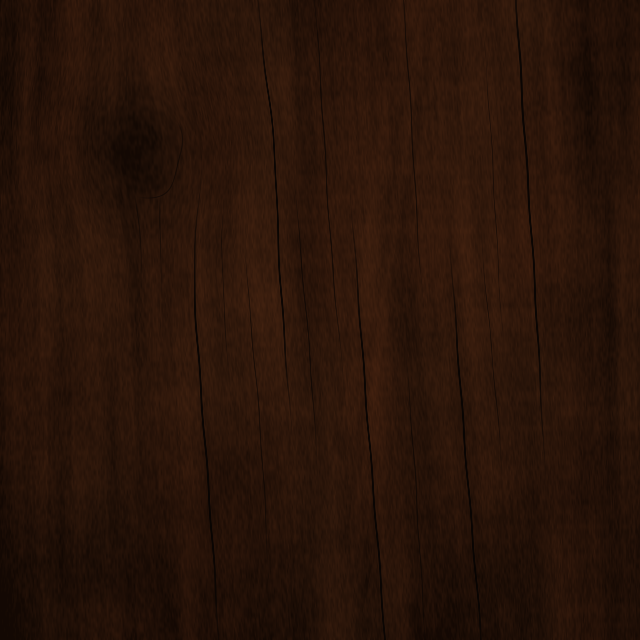
This texture is drawn by a three.js fragment shader. Its source:

```glsl
// Dark stained wood board with leaning grain, one knot and thin drying cracks.
varying vec2 vUv;

const vec3 SHADOW_BROWN = vec3(0.065, 0.027, 0.008);
const vec3 WARM_BROWN = vec3(0.25, 0.125, 0.058);
const vec3 CRACK_BLACK = vec3(0.025, 0.013, 0.008);
const vec2 KNOT_CENTER = vec2(0.22, 0.765);
const vec2 KNOT_SIZE = vec2(0.068, 0.08);
const int CRACKS = 15;

float hash(vec2 p) {
  return fract(sin(dot(p, vec2(127.1, 311.7))) * 43758.55);
}

// Smooth value noise, 0 to 1
float valueNoise(vec2 p) {
  vec2 cell = floor(p);
  vec2 f = fract(p);
  f = f * f * (3.0 - 2.0 * f);
  float low = mix(hash(cell), hash(cell + vec2(1.0, 0.0)), f.x);
  float high = mix(hash(cell + vec2(0.0, 1.0)), hash(cell + 1.0), f.x);
  return mix(low, high, f.y);
}

// Cellular noise: distance to the nearest scattered point
float cellular(vec2 p) {
  vec2 cell = floor(p);
  float nearest = 2.0;
  for (int j = -1; j <= 1; j++) {
    for (int i = -1; i <= 1; i++) {
      vec2 c = cell + vec2(float(i), float(j));
      vec2 point = c + vec2(hash(c), hash(c + 57.0));
      nearest = min(nearest, length(p - point));
    }
  }
  return nearest;
}

float bell(float x) {
  return exp(-x * x);
}

// Position across the grain: leans in the middle, bulges around the knot
float grainAcross(vec2 p) {
  float middle = smoothstep(0.0, 0.35, p.x) * (1.0 - smoothstep(0.75, 1.05, p.x));
  float lean = 0.075 * middle * (p.y - 0.5);
  float waves = 0.002 * sin(p.y * 7.0 + p.x * 5.0);
  vec2 d = p - KNOT_CENTER;
  float bulge = 0.5 * d.x * exp(-dot(d, d) / 0.016);
  return p.x + lean + waves - bulge;
}

// Coverage of one tapering crack; strength sets its width and depth
float crack(float across, float y, float start, float seed, float strength) {
  float middle = mix(0.2, 0.9, hash(vec2(seed, 3.0)));
  float halfLength = mix(0.14, 0.28, hash(vec2(seed, 5.0))) + 0.28 * strength;
  float taper = 1.0 - smoothstep(0.35, 1.0, abs(y - middle) / halfLength);
  float wobble = 0.0016 * sin(y * 9.0 + seed * 2.3) + 0.0007 * sin(y * 41.0 + seed);
  float width = 0.0009 * strength * taper;
  float gap = abs(across - start - wobble);
  float line = 1.0 - smoothstep(width, width + 0.0013, gap);
  return line * taper * mix(0.4, 0.95, strength);
}

float allCracks(float across, float y) {
  float cover = 0.0;
  for (int i = 0; i < CRACKS; i++) {
    float seed = float(i) + 1.0;
    float start = 0.2 + 0.66 * (seed - 0.5 + 0.7 * (hash(vec2(seed, 9.0)) - 0.5)) / float(CRACKS);
    float strength = mod(seed, 3.0) < 0.5 ? 0.9 : 0.4 * hash(vec2(seed, 7.0));
    cover = max(cover, crack(across, y, start, seed, strength));
  }
  return cover;
}

// Brightness from broad stains down to single fibres, centred on zero
float grainTone(vec2 p, float across) {
  float tone = 0.36 * (valueNoise(vec2(across * 14.0, p.y * 1.8)) - 0.5);
  tone += 0.26 * (valueNoise(vec2(across * 42.0 + 9.0, p.y * 3.5)) - 0.5);
  tone += 0.2 * (valueNoise(p * vec2(9.0, 8.0) + 21.0) - 0.5);
  tone += 0.12 * (valueNoise(p * vec2(28.0, 42.0)) - 0.5);
  tone += 0.14 * (valueNoise(vec2(across * 170.0, p.y * 6.0)) - 0.5);
  tone += 0.24 * (valueNoise(vec2(across * 500.0, p.y * 130.0)) - 0.5);
  float pores = cellular(vec2(across * 260.0, p.y * 45.0));
  return tone + 0.18 * (pores - 0.45);
}

void main() {
  vec2 p = vUv;
  float across = grainAcross(p);

  // Light falls off towards the edges and most towards the bottom
  vec2 fromLight = (p - vec2(0.5, 0.64)) * vec2(0.95, 1.05);
  float tone = 0.66 - 0.6 * dot(fromLight, fromLight) + grainTone(p, across);

  // Pale slanted flame right of the middle
  float slant = p.x - 0.13 * p.y;
  float flame = bell((slant - 0.525) / 0.045);
  tone += 0.26 * flame * (valueNoise(vec2(slant * 75.0, p.y * 2.5)) - 0.2);

  // Knot with faint rings and a short split along its right side
  vec2 knotSpace = (p - KNOT_CENTER) / KNOT_SIZE;
  float radius = length(knotSpace) + 0.06 * sin(knotSpace.x * 3.0 + knotSpace.y * 4.0);
  float knot = bell(radius * 0.8);
  tone -= knot * (0.5 + 0.04 * sin(radius * 26.0));
  float side = smoothstep(0.3, 0.8, dot(knotSpace, vec2(0.85, -0.5)));
  float split = side * (1.0 - smoothstep(0.0, 0.025, abs(radius - 0.95)));

  vec3 color = mix(SHADOW_BROWN, WARM_BROWN, clamp(tone, 0.06, 1.15));
  float redness = valueNoise(p * vec2(12.0, 5.0) + 40.0) - 0.5;
  color *= 1.0 + redness * vec3(0.03, -0.03, -0.06);

  float cracks = allCracks(across, p.y) * (1.0 - smoothstep(0.3, 0.7, knot));
  color = mix(color, CRACK_BLACK, max(cracks, 0.5 * split));
  gl_FragColor = vec4(color, 1.0);
}
```
